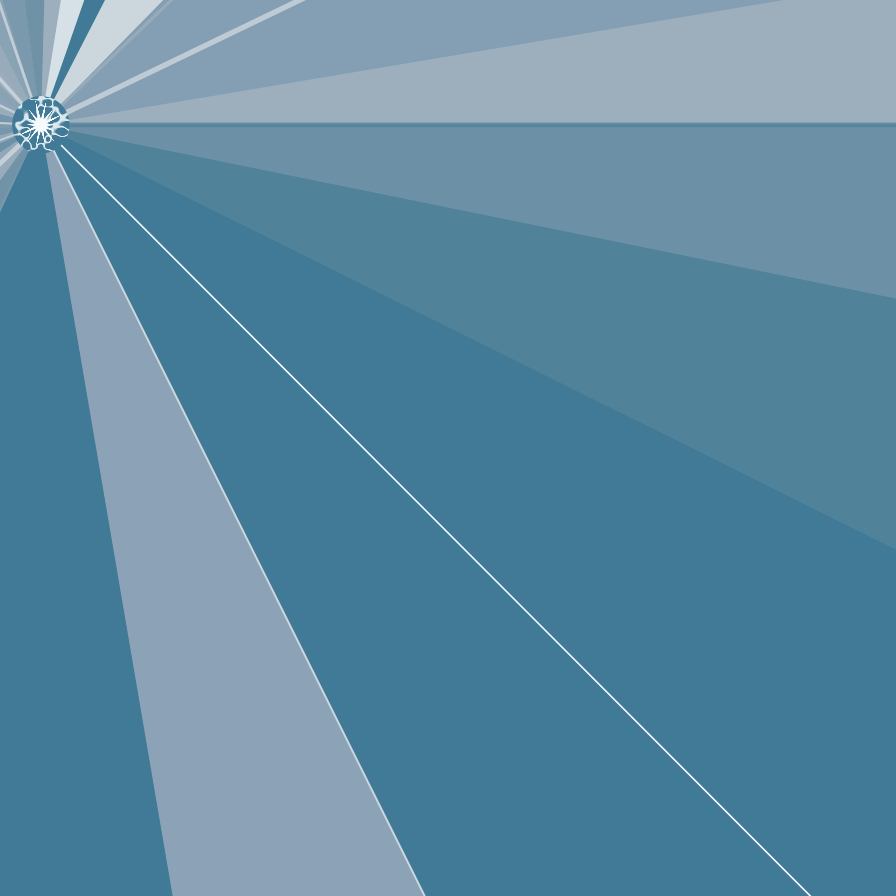
Give the GLSL for this background, as a WebGL 2 fragment shader.

```glsl
#version 300 es
precision highp float;
// Flat blue and slate sunrays spreading from a small sparkling disc at the upper left.
uniform vec2 u_resolution;
out vec4 outColor;

const float TAU = 6.2831853;
const vec2 HUB = vec2(0.0456, 0.8607);
const float HUB_RADIUS = 0.032;
const vec3 BLUE = vec3(0.255, 0.478, 0.592);
const vec3 TEAL = vec3(0.312, 0.510, 0.604);
const vec3 STEEL = vec3(0.424, 0.565, 0.651);
const vec3 SLATE = vec3(0.518, 0.624, 0.702);
const vec3 LAVENDER = vec3(0.549, 0.639, 0.718);
const vec3 MIST = vec3(0.616, 0.686, 0.741);
const vec3 PALE = vec3(0.800, 0.839, 0.867);
const vec3 WHITE = vec3(0.96, 0.98, 0.99);

float hash(vec2 p) {
  vec3 q = fract(p.xyx * 0.1031);
  q += dot(q, q.yzx + 33.33);
  return fract((q.x + q.y) * q.z);
}

float noise(vec2 p) {
  vec2 cell = floor(p), f = fract(p);
  f = f * f * (3.0 - 2.0 * f);
  float low = mix(hash(cell), hash(cell + vec2(1, 0)), f.x);
  float high = mix(hash(cell + vec2(0, 1)), hash(cell + vec2(1, 1)), f.x);
  return mix(low, high, f.y);
}

// Coverage of a shape from its signed distance
float fill(float d, float px) {
  return 1.0 - smoothstep(-0.6 * px, 0.6 * px, d);
}

// Repaint everything counterclockwise of the start angle
vec3 sector(vec3 base, vec3 paint, float angle, float start, float r, float px) {
  return mix(base, paint, fill((start - angle) * r, px));
}

// Thin straight ray from the hub
float ray(vec2 p, float angle, float halfWidth, float px) {
  vec2 dir = vec2(cos(angle), sin(angle));
  float across = abs(p.x * dir.y - p.y * dir.x);
  return fill(across - halfWidth, px) * step(0.0, dot(p, dir));
}

// Narrow slate sectors with varied tints
vec3 fan(float angle, float r, float px) {
  float width = 0.17, cell = floor(angle / width);
  float edge = fill((fract(angle / width) - 1.0) * -width * r, px);
  float tint = mix(hash(vec2(cell, 3.0)), hash(vec2(cell + 1.0, 3.0)), edge);
  return mix(STEEL, MIST, tint);
}

// Wiry curls and a star burst inside the hub
vec3 sparkle(vec2 q, float r, float angle, float px) {
  float curl = abs(noise(q * 4.0 + 17.0) - 0.5);
  float wires = 1.0 - smoothstep(0.03, 0.09 + px, curl);
  vec3 color = mix(BLUE, WHITE, wires * 0.85);
  float spoke = angle / TAU * 14.0;
  float spike = pow(abs(fract(spoke) * 2.0 - 1.0), 3.0);
  float reach = 0.25 + spike * (0.25 + 0.4 * hash(vec2(floor(spoke + 0.5), 8.0)));
  return mix(color, WHITE, fill(r - reach, px + 0.06));
}

void main() {
  vec2 p = gl_FragCoord.xy / u_resolution - HUB;
  float px = 1.0 / min(u_resolution.x, u_resolution.y);
  float r = length(p);
  float angle = atan(p.y, p.x);
  angle += angle < -1.8 ? TAU : 0.0;

  // Broad sectors, counterclockwise from below the hub
  vec3 color = BLUE;
  color = sector(color, LAVENDER, angle, -1.4015, r, px);
  color = sector(color, BLUE, angle, -1.109, r, px);
  color = sector(color, TEAL, angle, -0.461, r, px);
  color = sector(color, STEEL, angle, -0.2005, r, px);
  color = sector(color, MIST, angle, 0.0, r, px);
  color = sector(color, SLATE, angle, 0.1664, r, px);
  color = sector(color, PALE, angle, 0.795, r, px);
  color = sector(color, BLUE, angle, 1.096, r, px);
  color = sector(color, PALE + 0.04, angle, 1.236, r, px);
  color = sector(color, MIST, angle, 1.412, r, px);
  color = sector(color, fan(angle, r, px), angle, 1.543, r, px);
  color = sector(color, BLUE, angle, 4.276, r, px);

  // Fine rays and the dark horizon
  color = mix(color, TEAL, 0.8 * ray(p, 0.0, 0.0024, 2.0 * px));
  color = mix(color, PALE, 0.8 * ray(p, 0.449, 0.0030, px));
  color = mix(color, MIST, 0.7 * ray(p, 0.763, 0.0018, px));
  color = mix(color, PALE, ray(p, -1.109, 0.0011, px));
  color = mix(color, WHITE, ray(p, -0.7865, 0.0009, px));
  for (int i = 0; i < 6; i++) {
    float k = float(i);
    float halfWidth = 0.001 + 0.002 * hash(vec2(k, 5.0));
    color = mix(color, PALE, 0.85 * ray(p, 1.9 + 0.4 * k, halfWidth, px));
  }

  // Hub
  vec3 hub = sparkle(p / HUB_RADIUS, r / HUB_RADIUS, angle, px / HUB_RADIUS);
  color = mix(color, hub, fill(r - HUB_RADIUS, px));
  outColor = vec4(color, 1.0);
}
```
